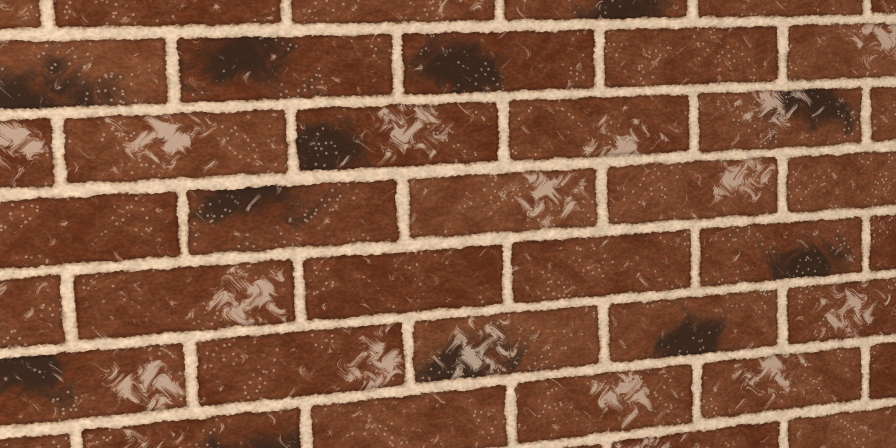
Reproduce this texture procedurally as a Shadertoy shader.

```glsl
// Weathered red brick wall in running bond, receding gently to the right.

// Layout, in fractions of the canvas
const float COURSE_HEIGHT = 0.178;  // at the left edge
const float TAPER = 0.199;          // shrinkage across the canvas
const float TOP_JOINT = 0.078;      // first bed joint below the top
const float TOP_SLOPE = 0.038;
const float BRICKS_ACROSS = 3.58;
const float FIRST_JOINT = 0.065;
const float LEAN = 0.0065;          // sideways drift per course

// Brick shape, in course heights
const float BRICK_ASPECT = 2.86;
const float HALF_JOINT = 0.076;
const float CORNER = 0.05;
const float ROUGHNESS = 0.022;

// Wear
const float SCORCHED_SHARE = 0.55;
const float LIMED_SHARE = 0.6;

const vec3 BRICK_DEEP = vec3(0.38, 0.19, 0.105);
const vec3 BRICK_WARM = vec3(0.51, 0.31, 0.20);
const vec3 SCORCH = vec3(0.20, 0.145, 0.11);
const vec3 LIME = vec3(0.80, 0.69, 0.60);
const vec3 MORTAR_LIGHT = vec3(0.89, 0.78, 0.66);
const vec3 MORTAR_SHADE = vec3(0.69, 0.56, 0.43);

vec2 hash22(vec2 p) {
    vec3 q = fract(p.xyx * vec3(0.1031, 0.1030, 0.0973));
    q += dot(q, q.yzx + 33.33);
    return fract((q.xx + q.yz) * q.zy);
}

// Distance to the nearest scattered point
float cellular(vec2 p) {
    vec2 cell = floor(p);
    float nearest = 2.0;
    for (int j = -1; j <= 1; j++)
    for (int i = -1; i <= 1; i++) {
        vec2 c = cell + vec2(i, j);
        nearest = min(nearest, length(c + hash22(c) - p));
    }
    return nearest;
}

// Layered, warped sines: soft patches around zero
float clouds(vec2 p) {
    float sum = 0.0, amp = 0.6;
    for (int i = 0; i < 5; i++) {
        p += 0.7 * sin(p.yx * 1.3 + float(i));
        sum += amp * sin(p.x) * sin(p.y);
        p = mat2(0.8, 0.6, -0.6, 0.8) * p * 1.8 + 2.7;
        amp *= 0.65;
    }
    return sum;
}

float roundedBox(vec2 p, vec2 halfSize, float r) {
    vec2 q = abs(p) - halfSize + r;
    return length(max(q, 0.0)) + min(max(q.x, q.y), 0.0) - r;
}

// Soft oval stain at a random spot on the brick
float stain(vec2 local, vec2 seed, vec2 radius) {
    vec2 centre = (hash22(seed) - 0.5) * vec2(BRICK_ASPECT, 1.0) * 0.75;
    vec2 q = (local - centre) / radius;
    return exp(-dot(q, q));
}

void mainImage(out vec4 fragColor, in vec2 fragCoord) {
    // Perspective wall coordinates, courses counted downward
    vec2 uv = fragCoord / iResolution.xy;
    float depth = 1.0 - TAPER * uv.x;
    float course = COURSE_HEIGHT * depth;
    float v = (1.0 - uv.y - TOP_JOINT + TOP_SLOPE * uv.x) / course;
    float x = uv.x - LEAN * (v - 1.5) * (1.0 - 1.1 * uv.x);
    float u = BRICKS_ACROSS * (x - FIRST_JOINT) / depth;
    vec2 wall = vec2(u * BRICK_ASPECT, v);
    float pixel = 1.0 / (course * iResolution.y);

    // Running bond
    float row = floor(v);
    u += 0.5 * (1.0 - mod(row, 2.0));
    vec2 id = vec2(floor(u), row) + 40.0;
    vec2 local = (fract(vec2(u, v)) - 0.5) * vec2(BRICK_ASPECT, 1.0);
    vec2 trait = hash22(id);
    vec2 wear = hash22(id + 17.0);

    // Uneven brick outline
    float grain = cellular(wall * vec2(15.0, 21.0));
    float patches = clouds(wall * 4.0 + id * 3.1);
    vec2 halfSize = vec2(BRICK_ASPECT, 1.0) * 0.5 - HALF_JOINT - 0.02 * (trait - 0.5);
    float d = roundedBox(local - 0.02 * (wear - 0.5), halfSize, CORNER);
    d += ROUGHNESS * clouds(wall * 7.0) + 0.02 * (grain - 0.45);

    // Fired clay
    float tone = 0.5 + 0.5 * (trait.x - 0.5) + 0.4 * patches + 0.55 * (grain - 0.45);
    vec3 brick = mix(BRICK_DEEP, BRICK_WARM, clamp(tone, 0.0, 1.0));
    brick *= 1.0 + 0.10 * clouds(wall * vec2(9.0, 23.0));

    // Scorching
    float burn = stain(local, id + 5.0, vec2(0.75, 0.42)) + 0.45 * patches;
    burn = smoothstep(0.2, 0.85, burn) * step(wear.x, SCORCHED_SHARE);
    brick = mix(brick, SCORCH, 0.85 * burn);

    // Lime bloom and stray flecks
    float flakes = clouds(wall * 11.0 + 4.0);
    float bloom = stain(local, id + 9.0, vec2(0.5, 0.38)) * step(wear.y, LIMED_SHARE);
    float lime = smoothstep(0.4, 1.15, bloom + 0.8 * flakes);
    float fleck = 1.0 - smoothstep(0.06, 0.24, cellular(wall * 9.0));
    lime = max(lime, 0.7 * fleck * smoothstep(0.1, 0.5, patches));
    brick = mix(brick, LIME, 0.85 * lime);
    brick *= mix(0.78, 1.0, smoothstep(0.0, 0.06, -d));

    // Sandy mortar, shaded beneath each brick
    float shade = (1.0 - smoothstep(0.0, 0.055, d)) * (local.y > 0.0 ? 0.9 : 0.45);
    vec3 mortar = mix(MORTAR_LIGHT, MORTAR_SHADE, shade);
    mortar *= 1.0 + 0.07 * clouds(wall * 13.0) + 0.12 * (grain - 0.45);

    float soft = max(pixel, 0.012);
    vec3 color = mix(mortar, brick, smoothstep(soft, -soft, d));
    color *= mix(1.04, 0.95, uv.x);
    fragColor = vec4(color, 1.0);
}
```
